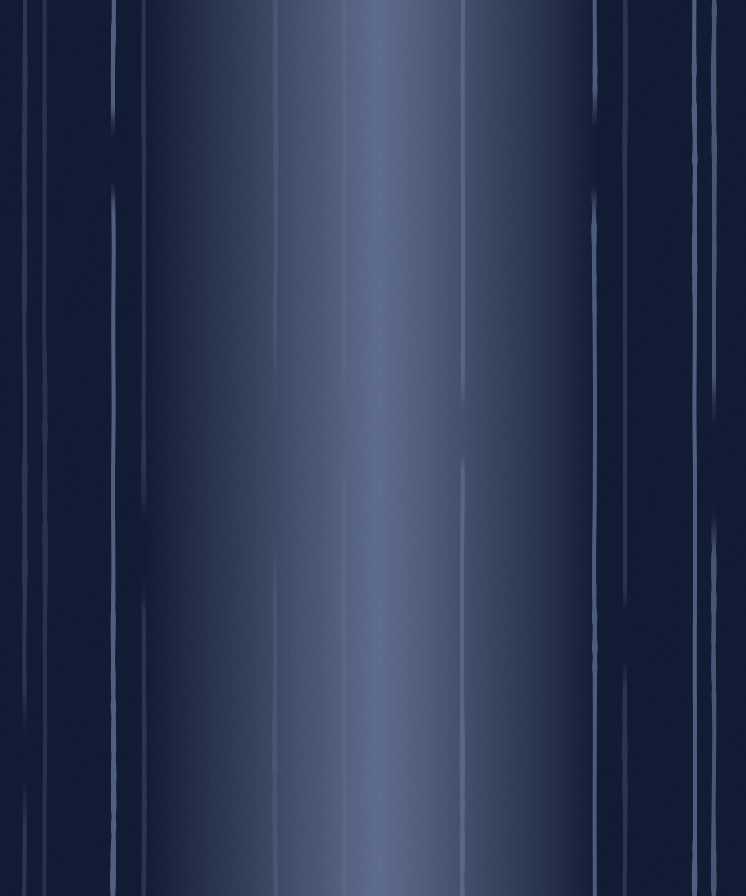
This background is drawn by a WebGL 1 fragment shader. Its source:

```glsl
precision highp float;

uniform vec2 u_resolution;

const int STREAKS = 11;

float hash(vec2 p) {
  return fract(sin(dot(p, vec2(127.1, 311.7))) * 43758.5453);
}

// Smooth noise along a line, one independent track per seed
float noise(float t, float seed) {
  float cell = floor(t);
  return mix(hash(vec2(cell, seed)), hash(vec2(cell + 1.0, seed)),
             smoothstep(0.0, 1.0, fract(t)));
}

// Soft column of light, slightly fuller on its right side
vec3 backdrop(float x) {
  float left = pow(clamp((x - 0.193) / 0.314, 0.0, 1.0), 0.97);
  float right = pow(clamp((0.8 - x) / 0.293, 0.0, 1.0), 0.88);
  float light = min(left, right);
  vec3 color = mix(vec3(0.068, 0.109, 0.204), vec3(0.37, 0.423, 0.555), light);
  return color - vec3(0.0, 0.0, 0.012) * sin(3.14159 * light);
}

// streak = centre x, gap centre y, gap half length, strength
float streakMask(vec2 uv, vec4 streak, float seed) {
  float wander = 0.0014 * (noise(uv.y * 11.0, seed) - 0.5);
  float fray = 0.0012 * noise(uv.y * 90.0, seed + 20.0)
             * smoothstep(0.45, 0.75, noise(uv.y * 7.0, seed + 40.0));
  float edge = abs(uv.x - streak.x - wander) - 0.0027 - fray;
  float pixel = 1.0 / u_resolution.x;
  float body = 1.0 - smoothstep(-0.5 * pixel, 0.5 * pixel, edge);

  // Worn gap with uneven ends
  float ragged = 0.2 * (noise(uv.y * 45.0, seed + 60.0) - 0.5);
  float away = abs(uv.y - streak.y) / streak.z + ragged;
  return body * streak.w * smoothstep(0.3, 1.0, away);
}

void main() {
  vec2 uv = gl_FragCoord.xy / u_resolution;
  vec3 color = backdrop(uv.x);

  vec4 streaks[STREAKS];
  streaks[0] = vec4(0.033, 0.155, 0.08, 0.32);
  streaks[1] = vec4(0.060, -1.0, 0.10, 0.27);
  streaks[2] = vec4(0.152, 0.824, 0.06, 0.80);
  streaks[3] = vec4(0.193, 0.388, 0.09, 0.30);
  streaks[4] = vec4(0.369, 0.480, 0.17, 0.30);
  streaks[5] = vec4(0.461, 0.520, 0.08, 0.38);
  streaks[6] = vec4(0.620, 0.525, 0.06, 0.70);
  streaks[7] = vec4(0.797, 0.830, 0.08, 0.75);
  streaks[8] = vec4(0.838, 0.290, 0.06, 0.30);
  streaks[9] = vec4(0.931, -1.0, 0.10, 0.80);
  streaks[10] = vec4(0.957, 0.480, 0.12, 0.70);

  // Thin weathered streaks
  for (int i = 0; i < STREAKS; i++) {
    float mask = streakMask(uv, streaks[i], float(i) + 1.0);
    color = mix(color, vec3(0.375, 0.435, 0.575), mask);
  }

  // Faint grain against banding
  color += (hash(floor(uv * 512.0)) - 0.5) * 0.004;
  gl_FragColor = vec4(color, 1.0);
}
```
